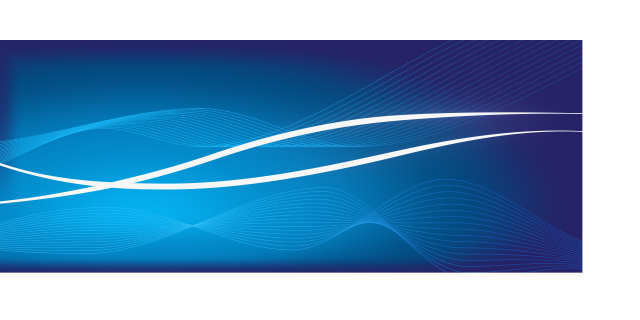
Write a Shadertoy shader that draws this background.

```glsl
// A wide blue panel on white: a soft elliptical glow, two fans of thin wave lines
// and two tapering white ribbons. Every curve is a chain of cubic Hermite segments;
// each fan blends its knots from one outer curve to the other.

#define PANEL_MIN vec2(-0.1, 0.148)
#define PANEL_MAX vec2(1.820, 0.875)
#define GLOW_CENTER vec2(0.44, 0.33)
#define LINE_COUNT 17
#define LINE_HALF_WIDTH 0.0010
#define RIBBON_HALF_WIDTH 0.0092
#define CYAN vec3(0.02, 0.69, 0.94)
#define AZURE vec3(0.01, 0.52, 0.77)
#define DEEP vec3(0.01, 0.29, 0.50)
#define NAVY vec3(0.145, 0.135, 0.40)
#define HAZE vec3(0.40, 0.48, 0.72)

// Knots are (x, height, slope); the result is (height, slope).
vec2 segment(float x, vec3 a, vec3 b) {
    float span = b.x - a.x;
    float t = (x - a.x) / span;
    float rise = b.y - a.y;
    float c2 = 3.0 * rise - span * (2.0 * a.z + b.z);
    float c3 = span * (a.z + b.z) - 2.0 * rise;
    float height = a.y + t * (span * a.z + t * (c2 + t * c3));
    float slope = a.z + t * (2.0 * c2 + 3.0 * t * c3) / span;
    return vec2(height, slope);
}

vec2 spline(float x, vec3 a, vec3 b, vec3 c, vec3 d) {
    if (x < b.x) return segment(x, a, b);
    if (x < c.x) return segment(x, b, c);
    return segment(x, c, d);
}

float curveDistance(vec2 p, vec2 curve) {
    return abs(p.y - curve.x) / sqrt(1.0 + curve.y * curve.y);
}

float stroke(float dist, float halfWidth, float pixel) {
    return clamp(0.5 + (halfWidth - dist) / pixel, 0.0, 1.0);
}

// Upper fan: a hump, a shared trough level, then a long climb.
vec2 upperWave(float x, float u) {
    return spline(x,
        mix(vec3(0.0, 0.487, 0.45), vec3(0.0, 0.557, 0.13), u),
        mix(vec3(0.326, 0.599, 0.0), vec3(0.625, 0.661, 0.0), u),
        mix(vec3(0.625, 0.542, 0.0), vec3(1.12, 0.542, 0.0), u),
        mix(vec3(1.458, 0.896, 0.45), vec3(1.99, 0.87, 0.45), u));
}

// Lower fan: outer curves swing in opposite phase and cross at the pinches.
vec2 lowerWave(float x, float u) {
    vec3 start = mix(vec3(0.0, 0.219, -0.1), vec3(0.0, 0.302, 0.3), u);
    vec3 first = mix(vec3(0.273, 0.208, 0.0), vec3(0.339, 0.352, 0.0), u);
    if (x < first.x) return segment(x, start, first);
    return spline(x, first,
        mix(vec3(1.016, 0.414, 0.0), vec3(0.911, 0.219, 0.0), u),
        mix(vec3(1.471, 0.128, 0.0), vec3(1.393, 0.440, 0.0), u),
        mix(vec3(1.82, 0.16, -0.1), vec3(1.82, 0.245, -0.4), u));
}

// Elliptical color ramp with darker top, bottom and upper left rims.
vec3 background(vec2 p) {
    vec2 offset = p - GLOW_CENTER;
    float d = length(offset / vec2(1.3, offset.y > 0.0 ? 0.58 : 0.30));
    vec3 color = mix(CYAN, AZURE, smoothstep(0.0, 0.45, d));
    color = mix(color, DEEP, smoothstep(0.38, 0.82, d));
    color = mix(color, NAVY, smoothstep(0.75, 1.05, d));
    float top = 1.0 - smoothstep(0.0, 0.09, PANEL_MAX.y - p.y);
    float bottom = 1.0 - smoothstep(0.0, 0.05, p.y - PANEL_MIN.y);
    float left = (1.0 - smoothstep(0.0, 0.07, p.x)) * smoothstep(0.3, 0.7, p.y);
    return mix(color, NAVY, max(max(top, bottom) * 0.85, left * 0.7));
}

void mainImage(out vec4 fragColor, in vec2 fragCoord) {
    float pixel = 1.0 / iResolution.y;
    vec2 p = fragCoord * pixel;
    vec3 color = background(p);

    // Ribbon center lines
    vec2 rising = spline(p.x, vec3(0.0, 0.367, 0.10), vec3(0.667, 0.510, 0.34),
                         vec3(1.25, 0.632, 0.07), vec3(1.82, 0.645, -0.02));
    vec2 dipping = spline(p.x, vec3(0.0, 0.487, -0.34), vec3(0.521, 0.417, 0.0),
                          vec3(1.25, 0.522, 0.23), vec3(1.82, 0.589, -0.05));
    float risingDist = curveDistance(p, rising);
    float dippingDist = curveDistance(p, dipping);

    // Pale haze around the right half of the ribbons
    float reach = smoothstep(0.65, 1.2, p.x) * (1.0 - smoothstep(1.35, 1.82, p.x));
    float haze = exp(-risingDist * 28.0) + 0.5 * exp(-dippingDist * 30.0);
    color = mix(color, HAZE, 0.42 * reach * min(haze, 1.0));

    // Wave fans, fading toward the right
    float fade = smoothstep(0.7, 1.75, p.x);
    vec3 upperColor = mix(vec3(0.10, 0.73, 0.98), vec3(0.14, 0.38, 0.70), fade);
    vec3 lowerColor = mix(vec3(0.18, 0.74, 0.97), vec3(0.08, 0.36, 0.78), fade);
    for (int i = 0; i < LINE_COUNT; i++) {
        float u = float(i) / float(LINE_COUNT - 1);
        float upper = stroke(curveDistance(p, upperWave(p.x, u)), LINE_HALF_WIDTH, pixel);
        float lower = stroke(curveDistance(p, lowerWave(p.x, u)), LINE_HALF_WIDTH, pixel);
        color = mix(color, upperColor, upper * mix(0.60, 0.45, fade));
        color = mix(color, lowerColor, lower * 0.60);
    }

    // Ribbons, tapered at both ends
    float taper = mix(0.4, 1.0, smoothstep(0.0, 0.45, p.x))
                * mix(1.0, 0.12, smoothstep(1.1, 1.82, p.x));
    float ribbon = stroke(min(risingDist, dippingDist), RIBBON_HALF_WIDTH * taper, pixel);
    color = mix(color, vec3(0.97), ribbon);

    // White surround
    vec2 inset = min(p - PANEL_MIN, PANEL_MAX - p);
    float panel = stroke(-min(inset.x, inset.y), 0.0, pixel);
    fragColor = vec4(mix(vec3(1.0), color, panel), 1.0);
}
```
